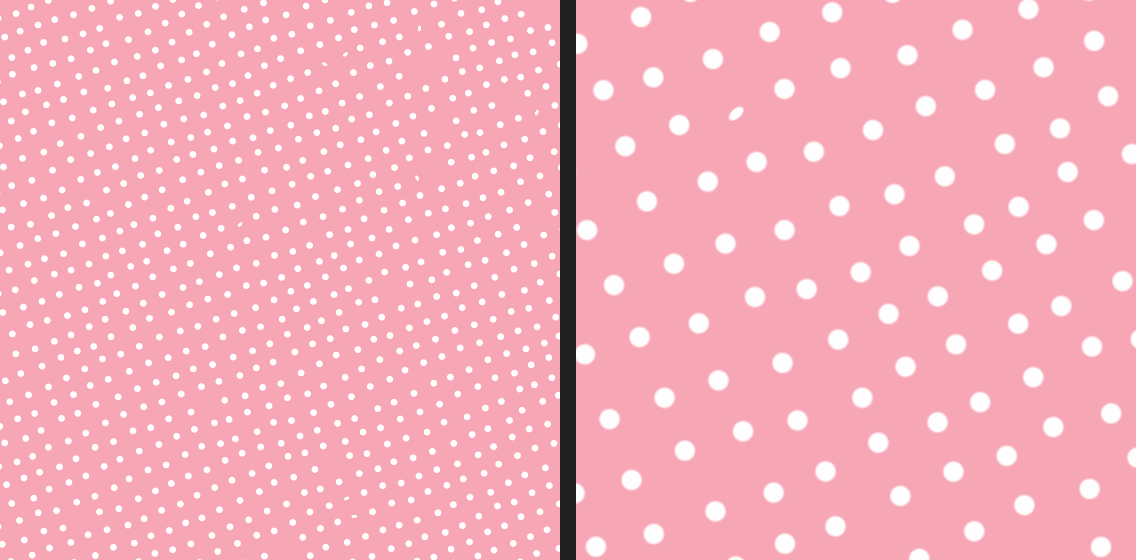
Left, the full canvas; right, a detail of the centre.
A three.js fragment shader for this pattern:

```glsl
// Small white polka dots scattered over a flat pink ground.
// A tilted square grid holds one dot per cell; each centre drifts with
// slow waves plus a little jitter, and a few dots shrink to slim flecks.

varying vec2 vUv;

const float CELL = 0.0353;
const float DOT_RADIUS = 0.006;
const float EDGE = 0.0011;

float hash(vec2 p) {
  return fract(sin(dot(p, vec2(127.1, 311.7))) * 43758.5453);
}

mat2 rotation(float angle) {
  float c = cos(angle), s = sin(angle);
  return mat2(c, -s, s, c);
}

// Offset of a dot from the middle of its cell, in cell units
vec2 dotOffset(vec2 id) {
  vec2 drift = vec2(sin(id.y * 0.53 + 1.7 * sin(id.x * 0.31)),
                    sin(id.x * 0.47 + 1.9 * sin(id.y * 0.37) + 2.0));
  vec2 jitter = vec2(hash(id), hash(id + 41.3)) - 0.5;
  return 0.13 * drift + 0.22 * jitter;
}

// Coverage of one dot at offset p from its centre
float dotMask(vec2 p, vec2 id) {
  float kind = hash(id + 17.9);
  float radius = DOT_RADIUS;
  if (kind > 0.992) {
    // Slim fleck, turned at random
    p = rotation(6.2832 * hash(id + 73.1)) * p;
    p.y *= 1.8;
    radius *= 0.85;
  }
  float present = step(0.006, kind);
  return present * (1.0 - smoothstep(-EDGE, EDGE, length(p) - radius));
}

void main() {
  vec3 pink = vec3(0.97, 0.65, 0.71);
  vec3 white = vec3(1.0, 0.995, 1.0);

  // Grid rows rise to the right
  vec2 grid = rotation(-0.365) * vUv / CELL;
  grid = rotation(0.73) * grid;
  vec2 cell = floor(grid);

  // Gather dots from this cell and its neighbours
  float cover = 0.0;
  for (int y = -1; y <= 1; y++) {
    for (int x = -1; x <= 1; x++) {
      vec2 id = cell + vec2(float(x), float(y));
      vec2 centre = id + 0.5 + dotOffset(id);
      cover = max(cover, dotMask((grid - centre) * CELL, id));
    }
  }

  gl_FragColor = vec4(mix(pink, white, cover), 1.0);
}
```
